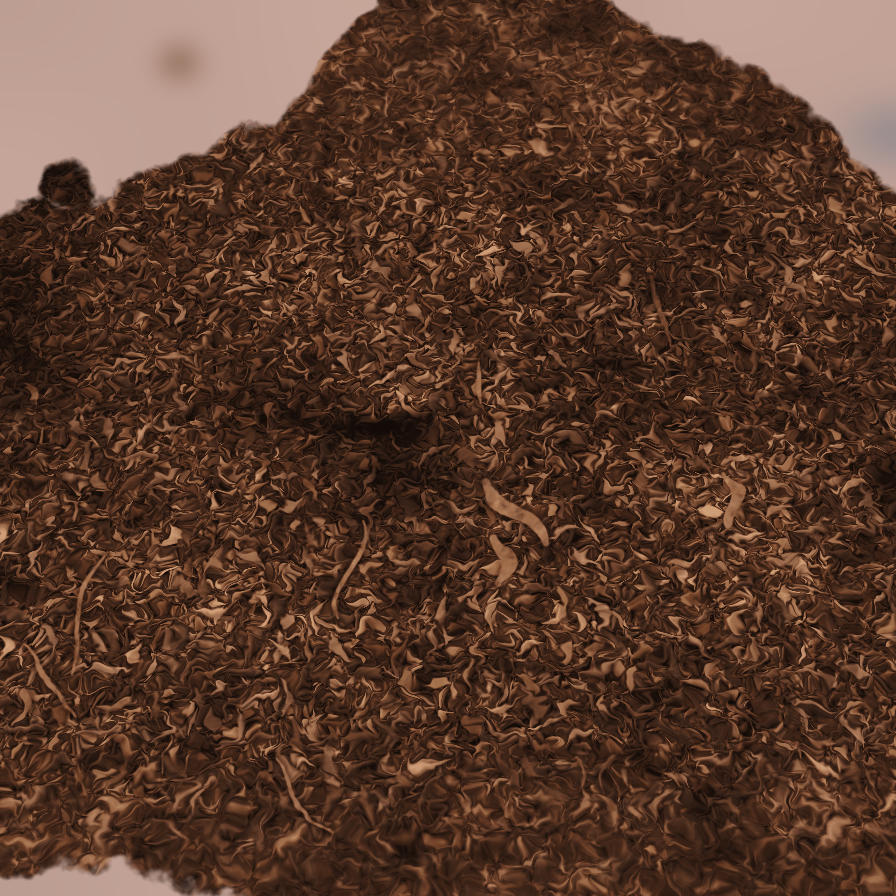
Give the GLSL for this texture, as a Shadertoy shader.

```glsl
const int LAYERS = 8;
const float FLAKE_CELLS = 28.0;
const float FLAKE_LENGTH = .7;
const float FLAKE_WIDTH = .16;
const float EDGE_ROUGHNESS = .045;
const float EXPOSURE = 1.42;
const vec2 LIGHT_DIR = vec2(-.45, .89);
const vec3 BACKDROP = vec3(.76, .635, .59);
const vec3 SOIL_BLACK = vec3(.07, .04, .027);
const vec3 SOIL_DARK = vec3(.24, .135, .085);
const vec3 SOIL_MID = vec3(.44, .25, .15);
const vec3 SOIL_LIGHT = vec3(.62, .42, .28);
const vec3 SOIL_PALE = vec3(.8, .62, .46);

// Crest height at equal steps from left to right
const float RIDGE[21] = float[21](
    .765, .79, .78, .80, .825, .845, .868, .91, .98, 1.03, 1.05,
    1.05, 1.04, 1.02, .99, .955, .945, .925, .885, .825, .785);

// Hollows: centre, radii
const vec4 HOLLOWS[8] = vec4[8](
    vec4(.425, .524, .075, .017), vec4(.44, .47, .08, .06),
    vec4(.28, .55, .08, .03), vec4(.99, .465, .03, .035),
    vec4(.02, .65, .11, .13), vec4(.65, .78, .10, .025),
    vec4(.79, .08, .04, .07), vec4(.07, .79, .06, .05));

// Sunlit clods: centre, radii
const vec4 CLODS[7] = vec4[7](
    vec4(.30, .68, .09, .07), vec4(.72, .87, .10, .06),
    vec4(.44, .18, .05, .045), vec4(.92, .11, .07, .08),
    vec4(.57, .40, .05, .08), vec4(.83, .43, .14, .08),
    vec4(.27, .34, .12, .08));

// Larger fibres: start, end
const vec4 FIBRES[9] = vec4[9](
    vec4(.535, .595, .534, .548), vec4(.725, .69, .749, .615),
    vec4(.026, .28, .081, .197), vec4(.12, .385, .07, .25),
    vec4(.545, .465, .605, .39), vec4(.56, .40, .562, .35),
    vec4(.81, .47, .825, .42), vec4(.40, .42, .383, .31),
    vec4(.30, .145, .37, .07));

vec2 hash22(vec2 p) {
    vec3 a = fract(p.xyx * vec3(.1031, .1030, .0973));
    a += dot(a, a.yzx + 33.33);
    return fract((a.xx + a.yz) * a.zy);
}

float noise(vec2 p) {
    vec2 i = floor(p), f = fract(p);
    f *= f * (3.0 - 2.0 * f);
    return mix(mix(hash22(i).x, hash22(i + vec2(1, 0)).x, f.x),
               mix(hash22(i + vec2(0, 1)).x, hash22(i + 1.0).x, f.x), f.y);
}

float fbm(vec2 p) {
    float sum = 0.0, amp = .53;
    for (int i = 0; i < 4; i++) {
        sum += amp * noise(p);
        p = mat2(1.6, 1.2, -1.2, 1.6) * p + 17.3;
        amp *= .5;
    }
    return sum;
}

float blob(vec2 p, vec4 b) {
    vec2 d = (p - b.xy) / b.zw;
    return exp(-dot(d, d));
}

float ridgeHeight(float x) {
    float s = clamp(x, 0.0, .999) * 20.0;
    int i = int(s);
    return mix(RIDGE[i], RIDGE[i + 1], fract(s));
}

vec3 soilColour(float t) {
    vec3 c = mix(SOIL_BLACK, SOIL_DARK, smoothstep(0.0, .27, t));
    c = mix(c, SOIL_MID, smoothstep(.23, .52, t));
    c = mix(c, SOIL_LIGHT, smoothstep(.46, .74, t));
    return mix(c, SOIL_PALE, smoothstep(.72, 1.15, t));
}

// Bent, tapered flakes; surface holds tone and greyness
vec2 addFlakes(vec2 surface, vec2 q, float blur, float seed) {
    for (int k = 0; k < 9; k++) {
        vec2 id = floor(q) + vec2(k % 3, k / 3) - 1.0;
        vec2 place = hash22(id + seed * 31.7), kind = hash22(id + seed * 57.1 + 9.0);
        float angle = 6.2832 * kind.x;
        vec2 axis = vec2(cos(angle), sin(angle)), side = vec2(-axis.y, axis.x);
        vec2 d = q - id - .2 - .6 * place;
        float along = dot(d, axis) / (FLAKE_LENGTH * (.5 + .5 * place.y));
        float across = dot(d, side) + (place.x - .5) * .7 * along * along;
        float width = FLAKE_WIDTH * (.45 + .55 * kind.y) * (1.0 - along * along);
        float inside = width - abs(across);
        float facing = clamp(across / max(width, .02), -1.0, 1.0) * dot(side, LIGHT_DIR);
        float tone = .17 + .5 * pow(fract(kind.y * 7.3 + place.x), 1.5) + .17 * facing;
        surface.x *= 1.0 - .36 * smoothstep(-.16 - blur, 0.0, inside);
        surface = mix(surface, vec2(tone, place.y), smoothstep(-blur, blur, inside));
    }
    return surface;
}

void mainImage(out vec4 fragColor, in vec2 fragCoord) {
    vec2 p = fragCoord / iResolution.xy;
    // Blurred backdrop
    vec3 colour = BACKDROP * (.97 + .06 * noise(p * 5.0));
    colour = mix(colour, vec3(.57, .43, .35), .65 * blob(p, vec4(.20, .93, .026, .024)));
    colour = mix(colour, vec3(.55, .53, .55), .7 * blob(p, vec4(1.0, .85, .06, .04)));
    // Heap outline
    float rough = EDGE_ROUGHNESS * (fbm(p * 30.0) - .5);
    float depth = ridgeHeight(p.x) + rough - p.y;
    depth = max(depth, .035 + rough - length(p - vec2(.075, .785)));
    float front = mix(.03, -.06, smoothstep(.15, .4, p.x));
    float heap = smoothstep(-.005, .007, depth) * smoothstep(-.008, .008, p.y - front + 1.2 * rough);
    // Crumbs, finer with distance and softer out of focus
    float defocus = smoothstep(.7, .98, p.y) + .8 * (1.0 - smoothstep(0.0, .2, p.y));
    vec2 q = vec2(p.x - .5, p.y) * (.85 + .45 * p.y);
    q += .014 * (vec2(noise(q * 55.0), noise(q * 55.0 + 40.0)) - .5);
    q += .007 * (vec2(noise(q * 140.0), noise(q * 140.0 + 70.0)) - .5);
    vec2 surface = vec2(.08 + .35 * fbm(q * 90.0), .3);
    for (int i = 0; i < LAYERS; i++) {
        float s = float(i), size = 1.0 + .17 * mod(s * 3.0, 7.0);
        surface = addFlakes(surface, q * FLAKE_CELLS * size + 60.0 + s * 3.7, .05 + .13 * defocus, s + 1.0);
    }
    float tone = mix(surface.x, .3, .12 + .25 * defocus) + .24 * (fbm(q * 130.0) - .5);
    // Broad relief, with lumps lit from above
    float relief = .6 + .8 * fbm(p * 9.0);
    relief += 1.1 * (fbm(p * 24.0) - fbm(p * 24.0 + .35 * LIGHT_DIR));
    for (int i = 0; i < 7; i++) relief += .22 * blob(p, CLODS[i]);
    for (int i = 0; i < 8; i++) relief *= 1.0 - (i == 0 ? .95 : .5) * blob(p + .5 * rough, HOLLOWS[i]);
    tone *= EXPOSURE * max(relief, .05);
    // Long fibres
    for (int i = 0; i < 9; i++) {
        vec2 b = FIBRES[i].zw - FIBRES[i].xy, d = p + .25 * rough - FIBRES[i].xy;
        float t = clamp(dot(d, b) / dot(b, b), 0.0, 1.0);
        float bend = i < 3 ? 0.0 : .01 * sin(t * 5.0 + float(i));
        float dist = length(d - b * t - bend * normalize(vec2(-b.y, b.x)));
        float radius = (i > 3 && i < 7 ? .009 : .003) * (.4 + 2.4 * t * (1.0 - t));
        float pale = (i == 1 ? .46 : .72) + .7 * (fbm(p * 110.0) - .5);
        tone *= .7 + .3 * smoothstep(radius, radius + .008, dist);
        tone = mix(pale, tone, smoothstep(radius - .0015, radius + .0015, dist));
    }
    vec3 soil = soilColour(tone);
    float grey = dot(soil, vec3(.3, .6, .1));
    soil = mix(soil, grey * vec3(1.3, .94, .76), .4 * surface.y);
    fragColor = vec4(mix(colour, soil, heap), 1.0);
}
```
